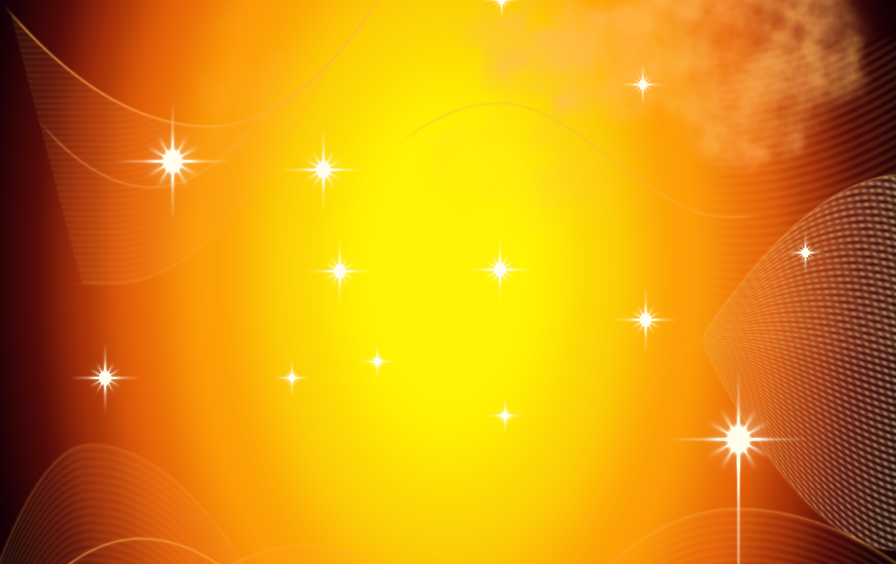
Reproduce this background procedurally as a Shadertoy shader.

```glsl
const float ASPECT = 1.593;
const vec2 GLOW_CENTER = vec2(0.795, 0.52);
const float GLOW_STRETCH = 0.6;
const vec3 YELLOW = vec3(1.0, 0.95, 0.01);
const vec3 GOLD = vec3(0.99, 0.82, 0.02);
const vec3 ORANGE = vec3(0.99, 0.62, 0.02);
const vec3 EMBER = vec3(0.90, 0.38, 0.03);
const vec3 RUST = vec3(0.62, 0.17, 0.03);
const vec3 MAROON = vec3(0.32, 0.04, 0.03);
const vec3 NIGHT = vec3(0.08, 0.0, 0.02);
const vec3 VEIL = vec3(1.0, 0.68, 0.28);
const vec3 CLOUD = vec3(1.0, 0.73, 0.36);
const vec3 MESH = vec3(0.88, 0.72, 0.52);
const float EDGE_WIDTH = 0.0025;
const float RAY_WIDTH = 0.0026;
// Star centre and ray length
const vec3 STARS[13] = vec3[13](
    vec3(0.307, 0.714, 0.105), vec3(0.575, 0.699, 0.075), vec3(0.604, 0.519, 0.060),
    vec3(0.889, 0.522, 0.060), vec3(1.148, 0.433, 0.058), vec3(0.187, 0.330, 0.062),
    vec3(0.519, 0.330, 0.032), vec3(0.671, 0.359, 0.032), vec3(0.898, 0.263, 0.034),
    vec3(1.143, 0.850, 0.038), vec3(1.432, 0.552, 0.036), vec3(1.313, 0.221, 0.125),
    vec3(0.892, 1.000, 0.036));

float hash(vec2 p) {
    return fract(sin(dot(p, vec2(127.1, 311.7))) * 43758.5453);
}

float noise(vec2 p) {
    vec2 i = floor(p), f = fract(p);
    f = f * f * (3.0 - 2.0 * f);
    return mix(mix(hash(i), hash(i + vec2(1, 0)), f.x),
               mix(hash(i + vec2(0, 1)), hash(i + vec2(1, 1)), f.x), f.y);
}

float fbm(vec2 p) {
    float sum = 0.0, amp = 0.5;
    for (int i = 0; i < 5; i++) {
        sum += amp * noise(p);
        p = mat2(1.6, 1.2, -1.2, 1.6) * p + 3.7;
        amp *= 0.5;
    }
    return sum;
}

vec3 glowRamp(float d) {
    vec3 c = mix(YELLOW, GOLD, smoothstep(0.13, 0.30, d));
    c = mix(c, ORANGE, smoothstep(0.27, 0.43, d));
    c = mix(c, EMBER, smoothstep(0.42, 0.58, d));
    c = mix(c, RUST, smoothstep(0.55, 0.68, d));
    c = mix(c, MAROON, smoothstep(0.65, 0.75, d));
    return mix(c, NIGHT, smoothstep(0.72, 0.85, d));
}

// Parabola with a separate bend on either side of its apex
float arc(float x, vec2 apex, float leftBend, float rightBend) {
    float dx = x - apex.x;
    return apex.y + dx * dx * (dx < 0.0 ? leftBend : rightBend);
}

float band(float x, float a, float b) {
    return smoothstep(a, a + 0.05, x) * (1.0 - smoothstep(b - 0.05, b, x));
}

// Thin bright line; h is the height above a curve, flattened by its slope
float edge(float h) {
    float d = h / (length(vec2(dFdx(h), dFdy(h))) * iResolution.y + 1e-4);
    return exp(-d * d / (EDGE_WIDTH * EDGE_WIDTH));
}

float fill(float h) { return smoothstep(-0.003, 0.003, h); }

float threads(float h, float count) { return 0.5 + 0.5 * sin(h * count * 6.2832); }

float puff(vec2 p, vec2 center, vec2 radius) { return 1.0 - length((p - center) / radius); }

float ray(float along, float across, float len) {
    float taper = max(0.0, 1.0 - abs(along) / len);
    return taper * exp(-across * across / (RAY_WIDTH * RAY_WIDTH));
}

float star(vec2 d, float size) {
    float r = length(d);
    float core = 1.2 * smoothstep(0.23, 0.10, length(d * vec2(1.1, 0.9)) / size);
    float halo = 0.45 * exp(-r * r / (size * size * 0.07));
    float spikes = pow(abs(cos(6.0 * atan(d.y, d.x + 1e-5))), 6.0) * smoothstep(0.55, 0.1, r / size);
    return core + halo + 0.7 * spikes + 0.8 * (ray(d.x, d.y, size) + ray(d.y, d.x, size));
}

void mainImage(out vec4 fragColor, in vec2 fragCoord) {
    vec2 p = fragCoord / iResolution.xy * vec2(ASPECT, 1.0);
    vec3 col = glowRamp(length((p - GLOW_CENTER) * vec2(1.0, GLOW_STRETCH)));

    // Clouds
    float n = fbm(p * 8.0);
    float body = max(puff(p, vec2(1.10, 0.94), vec2(0.27, 0.15)), puff(p, vec2(1.36, 0.89), vec2(0.18, 0.19)));
    float wisp = max(puff(p, vec2(0.92, 0.70), vec2(0.20, 0.14)), puff(p, vec2(0.46, 0.84), vec2(0.15, 0.20)));
    float relief = clamp(0.6 + 3.0 * (n - fbm(p * 8.0 + vec2(-0.15, 0.2))), 0.15, 1.0);
    float cover = smoothstep(0.0, 0.55, body + 1.8 * (n - 0.45)) * smoothstep(-0.2, 0.15, body);
    cover += 0.25 * smoothstep(0.1, 0.7, wisp + 1.5 * (n - 0.45)) * smoothstep(0.0, 0.3, wisp);
    col = mix(col, CLOUD, 0.65 * cover * relief);

    // Upper left veil
    float top = p.y - arc(p.x, vec2(0.373, 0.776), 1.6, 2.5);
    float middle = p.y - arc(p.x, vec2(0.27, 0.668), 2.9, 3.4);
    float base = p.y - arc(p.x, vec2(0.20, 0.497), 0.0, 2.6);
    float side = p.x - 0.02 - (0.97 - p.y) * 0.266;
    float veil = fill(-top) * fill(base) * fill(side) * (0.07 + 0.06 * threads(base, 90.0));
    veil += 0.55 * edge(top) * band(p.x, 0.0, 0.70) + 0.3 * edge(middle) * band(p.x, 0.06, 0.48);
    veil += 0.15 * edge(base) * band(p.x, 0.12, 0.62);

    // Central wave and the threads to its right
    float wave = p.y - mix(0.817, 0.615, smoothstep(0.89, 1.29, p.x))
        + 2.2 * pow(max(0.89 - p.x, 0.0), 2.0) - 0.9 * pow(max(p.x - 1.3, 0.0), 2.0);
    veil += 0.35 * edge(wave) * band(p.x, 0.70, 1.36);
    veil += 0.13 * threads(wave * (1.4 - 0.4 * p.x), 75.0) * smoothstep(1.10, 1.40, p.x) * band(p.y, 0.35, 0.95);

    // Lower hills
    float hill = arc(p.x, vec2(0.16, 0.212), -8.0, -2.8) - p.y;
    float mound = arc(p.x, vec2(0.25, 0.045), -2.8, -2.4) - p.y;
    float knoll = arc(p.x, vec2(0.54, 0.032), -2.0, -2.0) - p.y;
    float slope = arc(p.x, vec2(1.31, 0.098), -1.9, -1.2) - p.y;
    float sweep = arc(p.x, vec2(1.28, 0.40), -6.0, 0.0) - p.y;
    veil += fill(hill) * (0.06 + 0.07 * threads(hill, 70.0)) + 0.12 * edge(hill);
    veil += 0.45 * edge(mound) + 0.25 * edge(knoll) + 0.06 * fill(knoll);
    veil += 0.3 * edge(slope) + fill(slope) * 0.10 * threads(slope, 70.0);
    veil += 0.12 * edge(sweep) * band(p.x, 0.95, 1.27);
    col = mix(col, VEIL, clamp(veil, 0.0, 0.8));

    // Woven mesh fanning out to the right
    float t = clamp((p.x - 1.245) / 0.35, 0.0, 1.0);
    float upper = 0.398 + 0.291 * (1.0 - pow(1.0 - t, 1.8));
    float lower = 0.398 - 0.373 * (1.0 - pow(1.0 - t, 1.9));
    float inside = fill(upper - p.y) * fill(p.y - lower) * smoothstep(0.0, 0.03, t);
    float v = (p.y - lower) / max(upper - lower, 0.02);
    float weave = threads(v + 0.15 * t, 52.0) * (0.45 + 0.55 * threads(t + 0.3 * v, 26.0));
    float rim = edge(p.y - upper) + 0.6 * edge(p.y - lower);
    col = mix(col, MESH, inside * (0.06 + weave * mix(0.25, 0.60, t)));
    col = mix(col, VEIL, 0.3 * clamp(rim, 0.0, 1.0) * smoothstep(0.0, 0.05, t));

    // Stars, the largest trailing a long ray downward
    float light = 0.0;
    for (int i = 0; i < 13; i++) light += star(p - STARS[i].xy, STARS[i].z);
    vec2 tail = p - STARS[11].xy;
    light += 0.9 * ray(tail.y, tail.x, 0.45) * step(tail.y, 0.0);
    col = mix(col, vec3(1.0, 0.99, 0.92), clamp(light, 0.0, 1.0));
    fragColor = vec4(col, 1.0);
}
```
